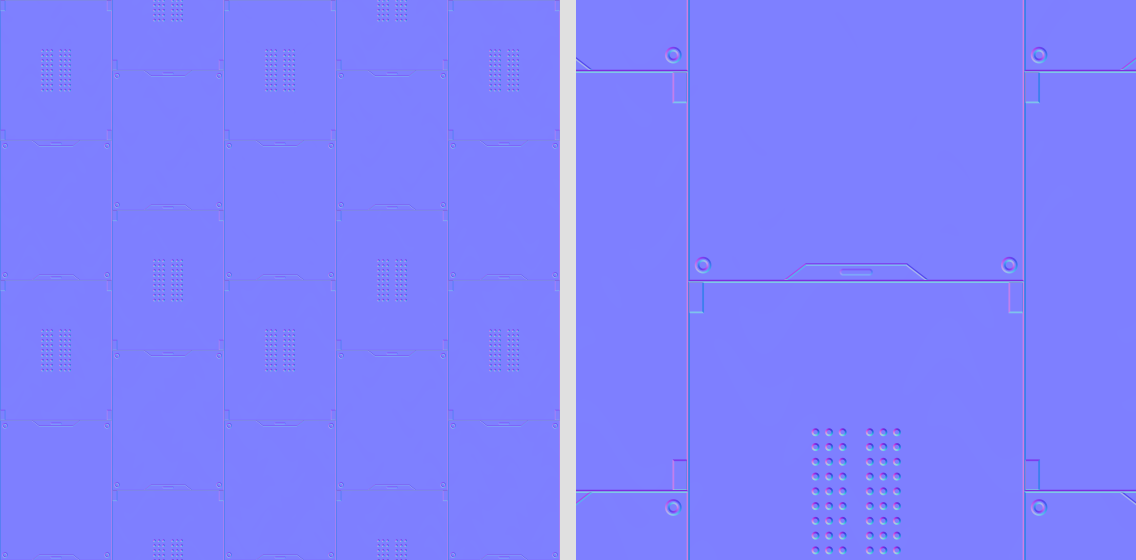
Left, the full canvas; right, a detail of the centre.
Reproduce this texture map procedurally as a Shadertoy shader.

```glsl
#define UNITS 768.0      // design units across the canvas
#define COLUMNS 5.0
#define ROWS 4.0
#define SEAM_HALF 0.7    // half width of the seam groove
#define SEAM_DEPTH 0.6
#define BEVEL 0.8        // width of a recess wall
#define DETAIL_DEPTH 0.5
#define HOLE_DEPTH 0.75
#define HOLE_PITCH vec2(6.2, 6.75)
#define HOLE_RADIUS 1.4
#define WEAR 0.0025      // strength of the faint surface tilt
#define SAMPLES 6        // antialiasing grid per side

const vec2 panelSize = UNITS / vec2(COLUMNS, ROWS);

// 1 inside a shape, falling to 0 across the beveled wall
float recess(float dist) {
    return clamp(0.5 - dist / BEVEL, 0.0, 1.0);
}

// Column and row of the panel; odd columns slide by half a panel
vec2 panelId(vec2 p) {
    float column = floor(p.x / panelSize.x);
    p.y += 0.5 * panelSize.y * mod(column, 2.0);
    return vec2(column, floor(p.y / panelSize.y));
}

vec2 panelCenter(vec2 id) {
    vec2 center = (id + 0.5) * panelSize;
    center.y -= 0.5 * panelSize.y * mod(id.x, 2.0);
    return center;
}

// Two blocks of round holes: a grid without its middle column
float holeDistance(vec2 q) {
    vec2 cell = clamp(round(q / HOLE_PITCH), vec2(-3.0, -4.0), vec2(3.0, 4.0));
    if (cell.x == 0.0) return UNITS;
    return length(q - cell * HOLE_PITCH) - HOLE_RADIUS;
}

// Vented panel: holes in the middle and a sunken tab in each corner
float ventedDepth(vec2 q, vec2 inset) {
    float tab = max(inset.x - 6.8, inset.y - 14.2);
    return max(HOLE_DEPTH * recess(holeDistance(q)), DETAIL_DEPTH * recess(tab));
}

// Plain panel: corner screws and a latch at the top and bottom
float plainDepth(vec2 q, vec2 inset) {
    float screw = abs(length(inset - vec2(6.8, 7.4)) - 2.7) - 0.7;
    float slant = dot(vec2(abs(q.x) - 33.0, inset.y), normalize(vec2(7.7, 10.0)));
    float latch = abs(max(inset.y - 7.7, slant)) - 0.2;
    vec2 slotOffset = max(vec2(abs(q.x) - 6.0, abs(inset.y - 4.2)), 0.0);
    float slot = length(slotOffset) - 1.2;
    return DETAIL_DEPTH * max(recess(screw), max(recess(latch), 0.5 * recess(slot)));
}

float surfaceHeight(vec2 p) {
    vec2 id = panelId(p);
    vec2 q = p - panelCenter(id);
    vec2 inset = 0.5 * panelSize - abs(q);
    float seam = SEAM_DEPTH * clamp(1.0 - min(inset.x, inset.y) / SEAM_HALF, 0.0, 1.0);
    bool vented = mod(id.x + id.y, 2.0) > 0.5;
    // Details start past the seam so that the groove stays clean
    float detail = vented ? ventedDepth(q, inset) : plainDepth(q, inset);
    detail *= step(SEAM_HALF, min(inset.x, inset.y));
    return -max(seam, detail);
}

vec2 hash2(vec2 id) {
    return fract(sin(vec2(dot(id, vec2(12.7, 31.1)), dot(id, vec2(26.9, 18.3)))) * 437.58);
}

// Slight tilt per panel plus layered sines
vec2 wearTilt(vec2 p) {
    vec2 tilt = hash2(panelId(p)) - 0.5;
    vec2 wave = p * 6.2832 / UNITS;
    tilt += 0.3 * sin(wave.yx * 9.0 + 2.0 * sin(wave * 5.0));
    tilt += 0.2 * sin(wave * 23.0 + 3.0 * sin(wave.yx * 14.0));
    return WEAR * tilt;
}

vec3 surfaceNormal(vec2 p) {
    const vec2 e = vec2(0.1, 0.0);
    vec2 slope = vec2(surfaceHeight(p + e.xy) - surfaceHeight(p - e.xy),
                      surfaceHeight(p + e.yx) - surfaceHeight(p - e.yx)) / (2.0 * e.x);
    return normalize(vec3(-clamp(slope, -1.2, 1.2), 1.0));
}

void mainImage(out vec4 fragColor, in vec2 fragCoord) {
    vec2 unitsPerPixel = UNITS / iResolution.xy;
    vec2 seamShift = vec2(-0.1, 0.6);

    // Average the normals over the pixel footprint
    vec3 normal = vec3(0.0);
    for (int j = 0; j < SAMPLES; j++) {
        for (int i = 0; i < SAMPLES; i++) {
            vec2 jitter = (vec2(i, j) + 0.5) / float(SAMPLES) - 0.5;
            normal += surfaceNormal((fragCoord + jitter) * unitsPerPixel + seamShift);
        }
    }
    normal /= float(SAMPLES * SAMPLES);
    normal.xy += wearTilt(fragCoord * unitsPerPixel + seamShift) - vec2(0.012, 0.0);

    fragColor = vec4(0.5 + 0.5 * normal, 1.0);
}
```
